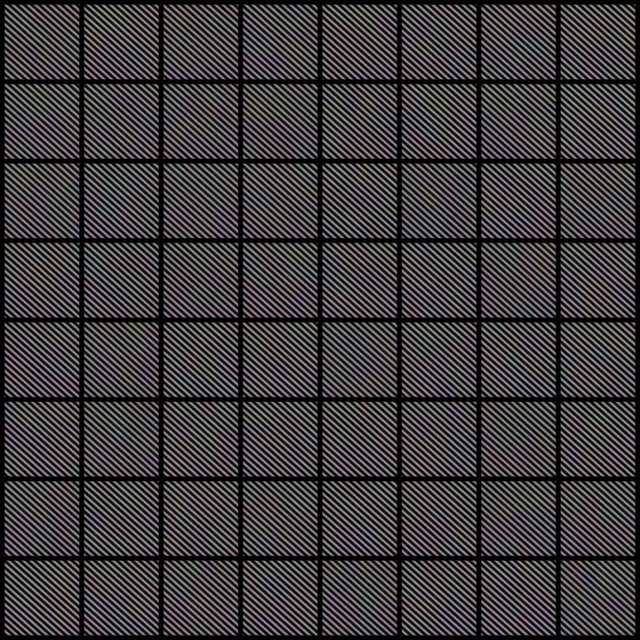
Write a Shadertoy shader that draws this pattern.

```glsl
// Dark grid of square panels filled with diagonal hatching and faint colour blotches.
#define CELLS 8.0
#define PITCH 0.1241
#define LINE_WIDTH 0.0076
#define LINE_SOFTNESS 0.0030
#define STRIPES vec2(85.333, 96.0)
#define BASE_COLOR vec3(0.286, 0.270, 0.279)
#define STRIPE_CONTRAST 0.285
#define LINE_COLOR vec3(0.014, 0.010, 0.014)
#define BLOTCH_SCALE 44.0
#define TINT_STRENGTH 0.022
#define GRAIN 0.030

const float TAU = 6.2831853;

vec3 hash3(vec2 p) {
    vec3 q = fract(p.xyx * vec3(0.1031, 0.1030, 0.0973));
    q += dot(q, q.yxz + 33.33);
    return fract((q.xxy + q.yzz) * q.zyx);
}

// Cellular noise: colours of nearby feature points, weighted by distance
vec3 cellularTint(vec2 p) {
    vec2 id = floor(p);
    vec3 sum = vec3(0.0);
    float total = 0.0;
    for (int y = -1; y <= 1; y++) {
        for (int x = -1; x <= 1; x++) {
            vec2 site = id + vec2(x, y);
            vec2 offset = site + hash3(site + 17.0).xy - p;
            float weight = exp(-4.0 * dot(offset, offset));
            sum += weight * hash3(site + 71.0);
            total += weight;
        }
    }
    return sum / total - 0.5;
}

// Diagonal hatch with narrow crests, fading to its mean when too fine to resolve
float hatch(vec2 uv, float pixel) {
    float visible = 1.0 - smoothstep(0.52, 0.80, STRIPES.y * pixel);
    float angle = TAU * dot(STRIPES, uv);
    return visible * (cos(angle) + 0.13 * cos(2.0 * angle));
}

// Distance to the nearest grid line, in canvas units
float gridDistance(vec2 cell) {
    vec2 d = 0.5 - abs(fract(cell) - 0.5);
    return min(d.x, d.y) * PITCH;
}

void mainImage(out vec4 fragColor, in vec2 fragCoord) {
    vec2 uv = fragCoord / iResolution.xy;
    float pixel = 1.0 / min(iResolution.x, iResolution.y);
    vec2 cell = (uv - 0.5) / PITCH + 0.5 * CELLS;
    vec2 local = fract(cell);

    // Hatched panel with slight contrast wear
    vec3 panelRandom = hash3(floor(cell) + 5.0);
    float contrast = STRIPE_CONTRAST * (0.96 + 0.08 * panelRandom.x);
    vec3 color = BASE_COLOR + contrast * hatch(uv, pixel);
    color += GRAIN * (hash3(floor(uv * 256.0)).x - 0.5);

    // Blotches, plus a green upper edge and a violet lower edge
    color += 2.0 * TINT_STRENGTH * cellularTint(uv * BLOTCH_SCALE);
    color += TINT_STRENGTH * (local.y - 0.5) * vec3(-0.3, 0.6, -0.9);

    // Dark lines and border
    float soft = max(LINE_SOFTNESS, 1.2 * pixel);
    float edge = 0.5 * LINE_WIDTH;
    float line = 1.0 - smoothstep(edge - 0.5 * soft, edge + 0.5 * soft, gridDistance(cell));
    vec2 outside = abs(uv - 0.5) - 0.5 * CELLS * PITCH;
    line = max(line, step(0.0, max(outside.x, outside.y)));
    color = mix(color, LINE_COLOR, line);

    fragColor = vec4(clamp(color, 0.0, 1.0), 1.0);
}
```
